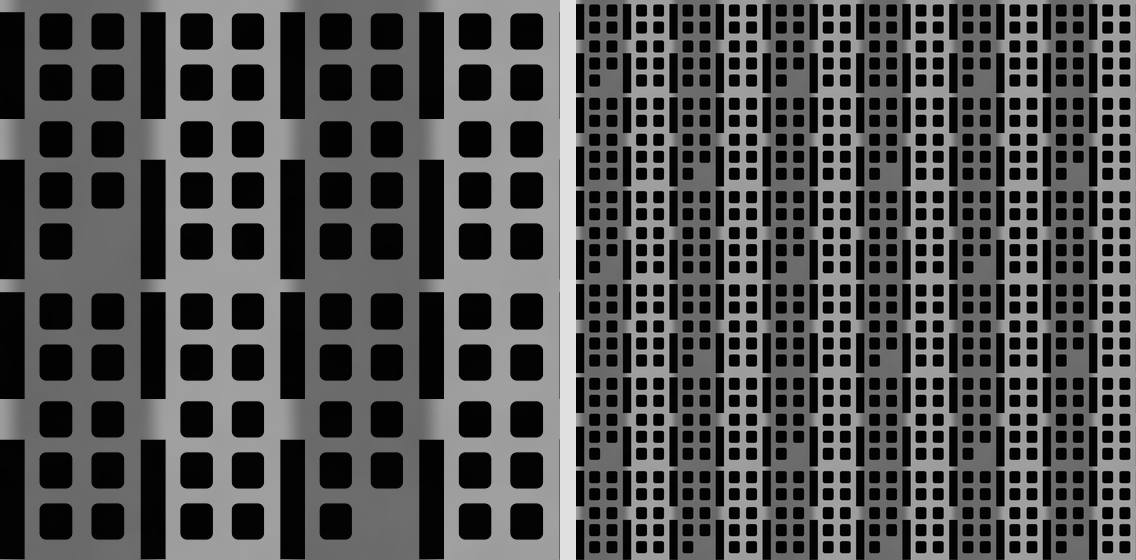
Left: one tile. Right: repeated 3 by 3.
Write a three.js fragment shader that draws this pattern.

```glsl
// Grey tower blocks with rounded dark windows, four across and two down, split
// by black gaps that bridges cross. Built from box distances in a repeated cell,
// with wrapping gradient noise for the faint wear. Lengths are 1/768 of the canvas.
#define UNITS 768.0
#define CELL vec2(192.0, 384.0)
#define GAP_WIDTH 34.0
#define WINDOW_HALF vec2(22.3, 24.8)
#define WINDOW_RADIUS 9.0
#define DARK_WALL 0.42
#define LIGHT_WALL 0.62
#define VOID_TONE 0.01
#define WEAR 0.035
#define DRIFT 1.1
#define EDGE 0.8

varying vec2 vUv;

const float TAU = 6.2831853;

vec2 latticeGradient(vec2 cell, float period) {
  cell = mod(cell, period);
  float h = fract(sin(dot(cell, vec2(127.1, 311.7)) + period) * 43758.5);
  return vec2(cos(TAU * h), sin(TAU * h));
}

// Gradient noise that wraps after a whole number of lattice cells.
float gradientNoise(vec2 uv, float period) {
  vec2 p = uv * period;
  vec2 i = floor(p);
  vec2 f = p - i;
  vec2 u = f * f * f * (f * (f * 6.0 - 15.0) + 10.0);
  vec2 e = vec2(1.0, 0.0);
  float a = dot(latticeGradient(i, period), f);
  float b = dot(latticeGradient(i + e.xy, period), f - e.xy);
  float c = dot(latticeGradient(i + e.yx, period), f - e.yx);
  float d = dot(latticeGradient(i + e.xx, period), f - e.xx);
  return mix(mix(a, b, u.x), mix(c, d, u.x), u.y);
}

float wearNoise(vec2 uv) {
  float sum = 0.0;
  float weight = 0.5;
  float period = 6.0;
  for (int octave = 0; octave < 5; octave++) {
    sum += weight * gradientNoise(uv, period);
    weight *= 0.6;
    period *= 2.0;
  }
  return sum;
}

float roundedBox(vec2 p, vec2 halfSize, float radius) {
  vec2 q = abs(p) - halfSize + radius;
  return length(max(q, 0.0)) + min(max(q.x, q.y), 0.0) - radius;
}

// Two columns of five windows; one block in each band lacks its last window.
float windowDistance(vec2 p, vec2 block) {
  float dist = UNITS;
  for (int row = 0; row < 5; row++) {
    for (int side = 0; side < 2; side++) {
      bool blank = row == 4 && side == 1 && abs(block.x - 2.0 * block.y) < 0.5;
      if (blank) continue;
      float r = float(row);
      vec2 center = vec2(76.6 + 70.6 * float(side), 43.2 + 70.0 * r + 8.0 * step(1.5, r));
      dist = min(dist, roundedBox(p - center, WINDOW_HALF, WINDOW_RADIUS));
    }
  }
  return dist;
}

// Two black voids per gap; what is left between them forms the bridges.
float voidDistance(vec2 p) {
  float halfGap = 0.5 * GAP_WIDTH;
  float x = mod(p.x - halfGap + 0.5 * CELL.x, CELL.x) - 0.5 * CELL.x;
  float upper = roundedBox(vec2(x, p.y - 90.0), vec2(halfGap, 73.2), 0.0);
  float lower = roundedBox(vec2(x, p.y - 301.0), vec2(halfGap, 82.0), 0.0);
  return min(upper, lower);
}

void main() {
  // Position measured from the top, with a slight sideways drift of the blocks.
  vec2 pos = vec2(vUv.x, 1.0 - vUv.y) * UNITS;
  pos.x = mod(pos.x - DRIFT * sin(TAU * (vUv.x - 0.08)), UNITS);
  vec2 block = floor(pos / CELL);
  vec2 p = pos - block * CELL;

  // Walls alternate in tone and blend across the bridges.
  float isLight = mod(block.x, 2.0);
  float blend = smoothstep(0.0, GAP_WIDTH, p.x);
  float wall = mix(DARK_WALL, LIGHT_WALL, mix(1.0 - isLight, isLight, blend));
  float wear = wearNoise(vUv);
  wall += WEAR * wear;

  // Openings, with slightly uneven black inside.
  float opening = min(windowDistance(p, block), voidDistance(p));
  float cover = smoothstep(-EDGE, EDGE, opening);
  float tone = mix(VOID_TONE + 0.3 * WEAR * wear, wall, cover);
  gl_FragColor = vec4(vec3(clamp(tone, 0.0, 1.0)), 1.0);
}
```
